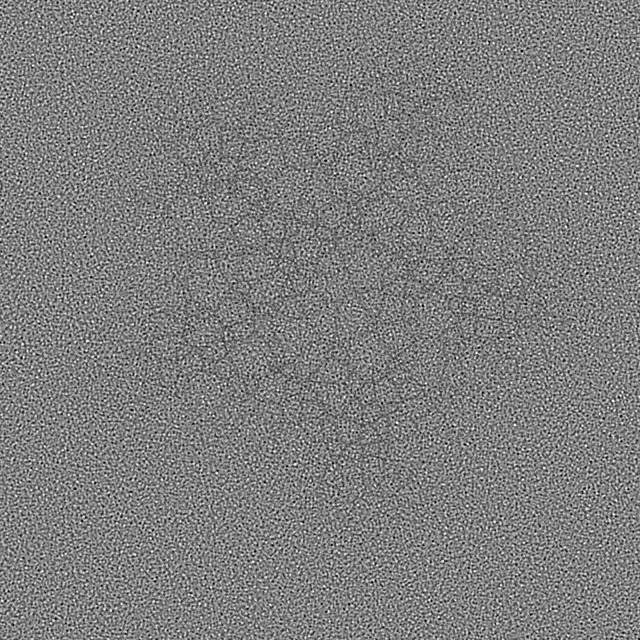
Give the GLSL for this texture, as a three.js fragment shader.

```glsl
varying vec2 vUv;

#define BASE_GREY 0.502
#define GRAIN_CELLS 195.0
#define GRAIN_CONTRAST 0.155
#define FOAM_CELLS 32.0
#define BUBBLE_GROWTH 1.3
#define LINE_WIDTH 0.0015
#define LINE_DEPTH 0.16
#define STAR_CENTER vec2(0.52, 0.57)
#define STAR_REACH 0.36
#define STAR_TURN 5.67

vec3 hash3(vec2 p) {
  vec3 q = fract(p.xyx * vec3(0.1031, 0.1030, 0.0973));
  q += dot(q, q.yxz + 33.33);
  return fract((q.xxy + q.yzz) * q.zyx);
}

// Five-armed wave around the centre: 1 on an arm, -1 between arms
float starArms(vec2 p) {
  vec2 d = p - STAR_CENTER;
  return cos(5.0 * atan(d.y, d.x + 1e-5) - STAR_TURN);
}

// Band-limited grain: dense light and dark spots with opposite rims
float grain(vec2 uv) {
  vec2 p = uv * GRAIN_CELLS;
  vec2 cell = floor(p);
  float sum = 0.0;
  for (int y = -1; y <= 1; y++) {
    for (int x = -1; x <= 1; x++) {
      for (int k = 0; k < 3; k++) {
        vec2 id = cell + vec2(float(x), float(y));
        vec3 rnd = hash3(id + 311.0 * float(k) + 17.0);
        vec2 d = p - id - rnd.xy;
        float r2 = min(dot(d, d), 1.0);
        float falloff = (1.0 - r2) * (1.0 - r2);
        float tone = rnd.z < 0.5 ? -1.0 : 1.0;
        sum += tone * falloff * (1.0 - 4.0 * r2);
      }
    }
  }
  return sum;
}

// Bubble radius in foam cells: smaller along the arms
float bubbleRadius(vec2 id, float rnd) {
  float arm = smoothstep(0.2, 0.95, starArms((id + 0.5) / FOAM_CELLS));
  return BUBBLE_GROWTH * pow(rnd, 1.4) * mix(1.0, 0.4, arm);
}

// Curved walls between bubbles of unequal size, from weighted cellular noise
float foamWalls(vec2 uv) {
  vec2 p = uv * FOAM_CELLS;
  vec2 cell = floor(p);
  float nearest = 9.0;
  float second = 9.0;
  float nearRadius = 0.0;
  vec2 nearDir = vec2(1.0, 0.0);
  vec2 secondDir = vec2(-1.0, 0.0);
  for (int y = -3; y <= 3; y++) {
    for (int x = -3; x <= 3; x++) {
      vec2 id = cell + vec2(float(x), float(y));
      vec3 rnd = hash3(id + 71.0);
      vec2 d = p - id - 0.15 - 0.7 * rnd.xy;
      float len = max(length(d), 1e-4);
      float radius = bubbleRadius(id, rnd.z);
      float dist = len - radius;
      if (dist < nearest) {
        second = nearest;
        secondDir = nearDir;
        nearest = dist;
        nearDir = d / len;
        nearRadius = radius;
      } else if (dist < second) {
        second = dist;
        secondDir = d / len;
      }
    }
  }
  float slope = max(length(nearDir - secondDir), 0.4);
  float edge = (second - nearest) / (slope * FOAM_CELLS * LINE_WIDTH);
  return exp(-edge * edge) * mix(1.0, 0.6, nearRadius / BUBBLE_GROWTH);
}

void main() {
  // Walls fade out beyond a soft star shape
  float reach = STAR_REACH + 0.05 * starArms(vUv);
  float fade = 1.0 - smoothstep(0.5, 1.25, length(vUv - STAR_CENTER) / reach);
  float wall = foamWalls(vUv) * fade;

  // Grain over the grey, calmer on the dark walls
  float speckle = grain(vUv) * GRAIN_CONTRAST * (1.0 - 0.35 * wall);
  float grey = BASE_GREY + speckle - LINE_DEPTH * wall;
  gl_FragColor = vec4(vec3(clamp(grey, 0.0, 1.0)), 1.0);
}
```
